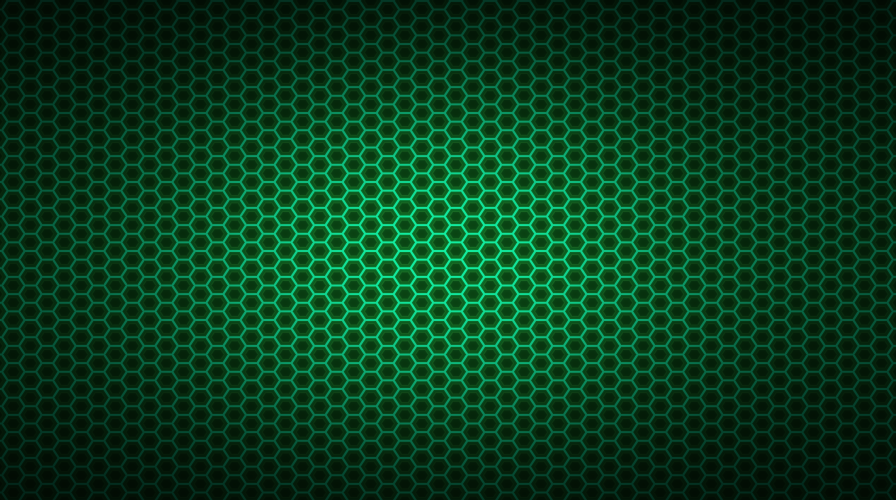
This background is drawn by a Shadertoy shader. Its source:

```glsl
// A honeycomb of luminous green lines over dark green cells, lit from the middle.
// Two interleaved rectangular lattices give the nearest cell, a hexagonal norm
// draws its rim and inner ring, and soft broad lights set the brightness.

#define CELL_PERIOD vec2(0.0681, 0.0345)   // lattice period in canvas heights
#define CELL_ORIGIN vec2(0.016, -0.002)    // centre of one cell
#define LINE_HALF_WIDTH 0.055              // in cell heights
#define INNER_RADIUS 0.29                  // inner ring, in cell heights
#define GLOW_CENTER vec2(-0.025, -0.005)
#define GLOW_SIZE vec2(0.50, 0.37)
#define GLOW_FLATNESS 1.25                 // above 1 widens the bright plateau
#define AMBIENT_SIZE vec2(1.50, 0.43)
#define FILL_COLOR vec3(0.045, 0.310, 0.085)
#define LINE_COLOR vec3(0.070, 0.930, 0.630)
#define HALO_COLOR vec3(0.030, 0.270, 0.160)

const float SQRT3 = 1.7320508;

// Hexagonal norm with flat top and bottom; a cell of height 1 ends at 0.5.
float hexNorm(vec2 q) {
    q = abs(q);
    return max(q.y, dot(q, vec2(0.5 * SQRT3, 0.5)));
}

// Offset from the centre of the nearest cell.
vec2 hexCell(vec2 q) {
    vec2 period = vec2(SQRT3, 1.0);
    vec2 a = mod(q + 0.5 * period, period) - 0.5 * period;
    vec2 b = mod(q, period) - 0.5 * period;
    return dot(a, a) < dot(b, b) ? a : b;
}

// Bell-shaped falloff; a larger flatness gives a wider top.
float falloff(vec2 v, float flatness) {
    return exp(-pow(dot(v, v) + 1e-6, flatness));
}

// Antialiased stroke around distance zero.
float stroke(float dist, float halfWidth, float pixel) {
    return 1.0 - smoothstep(halfWidth - 0.6 * pixel, halfWidth + 0.6 * pixel, abs(dist));
}

void mainImage(out vec4 fragColor, in vec2 fragCoord) {
    vec2 p = (fragCoord - 0.5 * iResolution.xy) / iResolution.y;

    // Honeycomb geometry
    vec2 q = (p - CELL_ORIGIN) / CELL_PERIOD * vec2(SQRT3, 1.0);
    float radius = hexNorm(hexCell(q));
    float edge = 0.5 - radius;
    float pixel = 1.0 / (iResolution.y * CELL_PERIOD.y);
    float rim = stroke(edge, LINE_HALF_WIDTH, pixel);
    float halo = exp(-8.0 * edge);
    float ring = stroke(radius - INNER_RADIUS, 0.03, pixel);
    float core = 1.0 - smoothstep(INNER_RADIUS - 0.1, INNER_RADIUS + 0.05, radius);

    // Central glow over a wide horizontal band of weaker light
    float glow = falloff((p - GLOW_CENTER) / GLOW_SIZE, GLOW_FLATNESS);
    float ambient = falloff(p / AMBIENT_SIZE, 1.0);
    float light = 0.07 + 0.43 * ambient + 0.50 * glow;

    // Cell interior, faint inner ring, halo and bright rim
    vec3 color = FILL_COLOR * (1.0 - 0.15 * core);
    color += vec3(0.050, 0.080, 0.035) * ring;
    color += HALO_COLOR * halo;
    color = mix(color, LINE_COLOR, rim);
    fragColor = vec4(color * light, 1.0);
}
```
